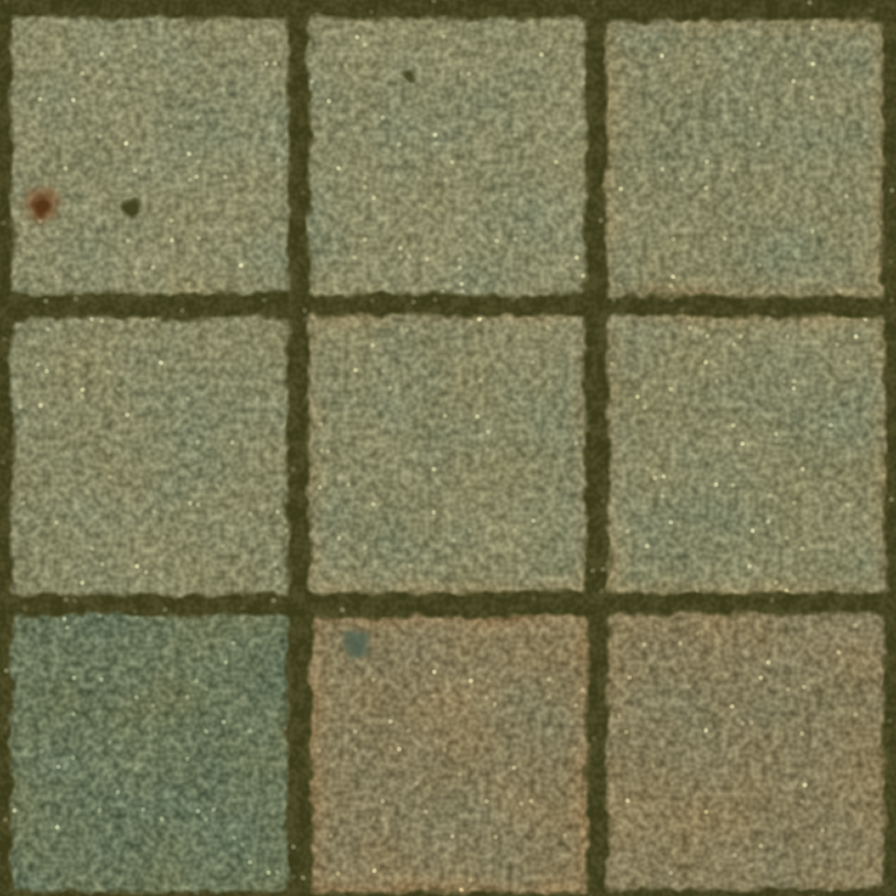
Reproduce this texture procedurally as a Shadertoy shader.

```glsl
// Worn square stone tiles, three by three, with rough dark olive joints.
#define TILES 3.0
#define JOINT 0.076                       // joint width, in tiles
#define ROUGH 0.017                       // raggedness of the tile edges
#define GRAIN 0.14                        // contrast of the stone grain
#define FLECKS 0.045                      // share of cells with a pale fleck
#define STONE vec3(0.525, 0.525, 0.395)
#define COOL_STONE vec3(0.415, 0.455, 0.345)
#define WARM_STONE vec3(0.530, 0.490, 0.360)
#define JOINT_DARK vec3(0.235, 0.235, 0.105)
#define JOINT_LIGHT vec3(0.310, 0.300, 0.160)
#define RUST vec3(0.340, 0.210, 0.090)

vec2 hash2(vec2 p) {
    vec3 q = fract(vec3(p.xyx) * vec3(0.1031, 0.1030, 0.0973));
    q += dot(q, q.yzx + 33.33);
    return fract((q.xx + q.yz) * q.zy);
}

float cornerSlope(vec2 cell, vec2 offset, float period) {
    float angle = 6.2832 * hash2(mod(cell, period) + period).x;
    return dot(vec2(cos(angle), sin(angle)), offset);
}

// Gradient noise with a whole number of cells per tile; wraps at the canvas edge.
float noise(vec2 p, float cellsPerTile) {
    float period = cellsPerTile * TILES;
    p *= cellsPerTile;
    vec2 i = floor(p), f = fract(p), e = vec2(0.0, 1.0);
    vec2 u = f * f * f * (f * (f * 6.0 - 15.0) + 10.0);
    return mix(mix(cornerSlope(i, f, period),
                   cornerSlope(i + e.yx, f - e.yx, period), u.x),
               mix(cornerSlope(i + e.xy, f - e.xy, period),
                   cornerSlope(i + e.yy, f - e.yy, period), u.x), u.y);
}

// Signed distance to a tile with slightly rounded corners.
float tileDistance(vec2 p, float halfSize) {
    const float radius = 0.018;
    vec2 d = abs(p) - halfSize + radius;
    return length(max(d, 0.0)) + min(max(d.x, d.y), 0.0) - radius;
}

// Sparse pale flecks of varying strength.
float flecks(vec2 p, float cellsPerTile) {
    vec2 cell = floor(p * cellsPerTile);
    vec2 h = hash2(mod(cell, cellsPerTile * TILES) + 71.0);
    vec2 centre = 0.3 + 0.4 * hash2(cell + 19.0);
    float spot = smoothstep(0.42, 0.08, length(fract(p * cellsPerTile) - centre));
    return spot * step(h.x, FLECKS) * (0.3 + 0.7 * h.y * h.y);
}

// Soft irregular stain.
float stain(vec2 p, vec2 centre, float radius) {
    float d = length(p - centre) + 0.02 * noise(p, 26.0);
    return smoothstep(radius, radius * 0.3, d);
}

vec3 stoneTint(vec2 id) {
    vec3 bottomRow = id.x < 0.5 ? COOL_STONE : WARM_STONE;
    vec3 tint = id.y < 0.5 ? bottomRow : STONE;
    return tint + 0.018 * (hash2(id + 5.0).x - 0.5);
}

void mainImage(out vec4 fragColor, in vec2 fragCoord) {
    vec2 p = fragCoord / iResolution.xy * TILES + vec2(0.0, 0.024);
    vec2 id = mod(floor(p), TILES);

    // Ragged tile outline, each tile a little displaced
    vec2 local = fract(p) - 0.5 - 0.016 * (hash2(id + 2.0) - 0.5);
    float d = tileDistance(local, 0.5 - 0.5 * JOINT);
    d += ROUGH * (noise(p, 9.0) + 0.8 * noise(p + 0.37, 24.0));
    float soft = max(0.012, TILES / iResolution.y);
    float stoneMask = smoothstep(soft, -soft, d);

    // Stone: mottling, colour drift and two sizes of grain
    float fine = noise(p, 53.0);
    float grain = noise(p, 29.0) + fine;
    float drift = noise(p + 0.21, 3.0) + 0.6 * noise(p, 8.0);
    vec3 stone = stoneTint(id) + GRAIN * grain * vec3(1.0, 0.97, 0.86);
    stone += drift * vec3(0.035, 0.008, -0.012);
    stone += 0.03 * noise(p + 0.63, 5.0);
    stone += vec3(0.30, 0.29, 0.24) * flecks(p, 34.0);
    stone += vec3(0.03, 0.0, -0.01) * smoothstep(-0.07, 0.0, d) * step(0.5, hash2(id).y);

    // Rust marks, a dark pit and a blue-green blot
    stone = mix(stone, RUST + vec3(0.14, 0.09, 0.07), 0.6 * stain(p, vec2(0.14, 2.34), 0.09));
    stone = mix(stone, RUST, stain(p, vec2(0.14, 2.335), 0.045));
    stone = mix(stone, JOINT_DARK, 0.9 * stain(p, vec2(0.44, 2.33), 0.045));
    stone = mix(stone, JOINT_DARK, 0.8 * stain(p, vec2(1.367, 2.77), 0.028));
    stone = mix(stone, vec3(0.30, 0.37, 0.30), 0.8 * stain(p, vec2(1.195, 0.868), 0.065));

    // Joints: grainy, with a few pale grit specks
    vec3 joint = mix(JOINT_DARK, JOINT_LIGHT, clamp(0.45 + noise(p, 18.0) + fine, 0.0, 1.0));
    joint += 0.22 * flecks(p + 0.5, 30.0);

    fragColor = vec4(mix(joint, stone, stoneMask), 1.0);
}
```
